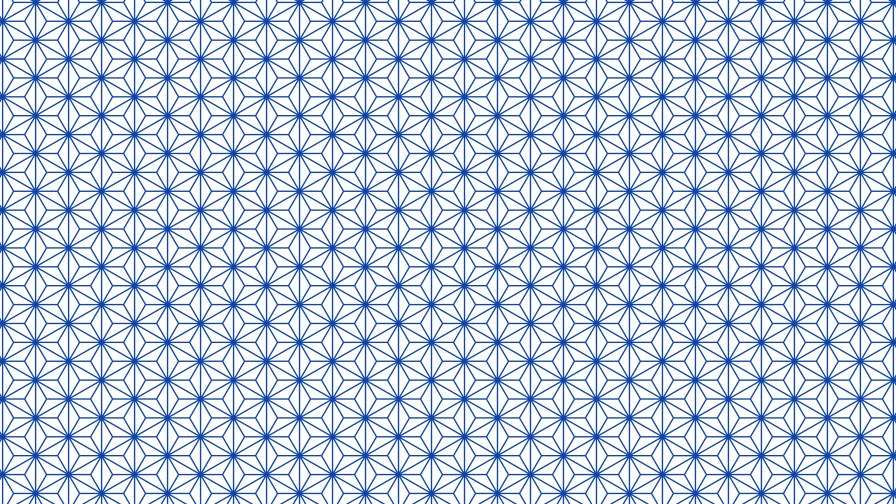
A Shadertoy shader for this pattern:

```glsl
// Asanoha: a lattice of blue twelve-ray hemp-leaf stars on white.

const vec3 PAPER = vec3(1.0);
const vec3 INK = vec3(0.06, 0.27, 0.66);
const vec2 PITCH = vec2(0.06546, 0.07495); // column and row spacing, in canvas heights
const vec2 PHASE = vec2(0.5, 0.392);       // lattice offset from the canvas centre
const float LINE_WIDTH = 0.036;            // in row spacings
const float RAY_STEP = radians(30.0);
const int SAMPLES = 4;                     // per axis

// Offset from p to the nearest point of a grid with the given period.
vec2 nearestOffset(vec2 p, vec2 period) {
    return p - period * round(p / period);
}

// Offset from p to the nearest star centre on a unit triangular lattice.
vec2 starOffset(vec2 p) {
    vec2 period = vec2(sqrt(3.0), 1.0);
    vec2 a = nearestOffset(p, period);
    vec2 b = nearestOffset(p - 0.5 * period, period);
    return dot(a, a) < dot(b, b) ? a : b;
}

// Distance to the closest of the rays that leave the origin at equal angles.
float rayDistance(vec2 p, float angleStep) {
    float angle = p == vec2(0.0) ? 0.0 : atan(p.y, p.x);
    angle -= angleStep * round(angle / angleStep);
    return length(p) * abs(sin(angle));
}

float lineCoverage(float dist, float width, float blur) {
    return clamp((0.5 * width - dist) / blur + 0.5, 0.0, 1.0);
}

// Ink amount at a canvas position, in heights from the centre.
float starInk(vec2 canvas, float pixel) {
    vec2 p = (canvas / PITCH + PHASE) * vec2(0.5 * sqrt(3.0), 1.0);
    float dist = rayDistance(starOffset(p), RAY_STEP);
    return lineCoverage(dist, LINE_WIDTH, pixel / PITCH.y);
}

void mainImage(out vec4 fragColor, in vec2 fragCoord) {
    // Average subpixels so that the fine rays merge smoothly at the hubs.
    float ink = 0.0;
    float subpixel = 1.0 / float(SAMPLES);
    for (int j = 0; j < SAMPLES; j++) {
        for (int i = 0; i < SAMPLES; i++) {
            vec2 jitter = (vec2(i, j) + 0.5) * subpixel - 0.5;
            vec2 canvas = (fragCoord + jitter - 0.5 * iResolution.xy) / iResolution.y;
            ink += starInk(canvas, subpixel / iResolution.y);
        }
    }
    ink *= subpixel * subpixel;
    fragColor = vec4(mix(PAPER, INK, ink), 1.0);
}
```
